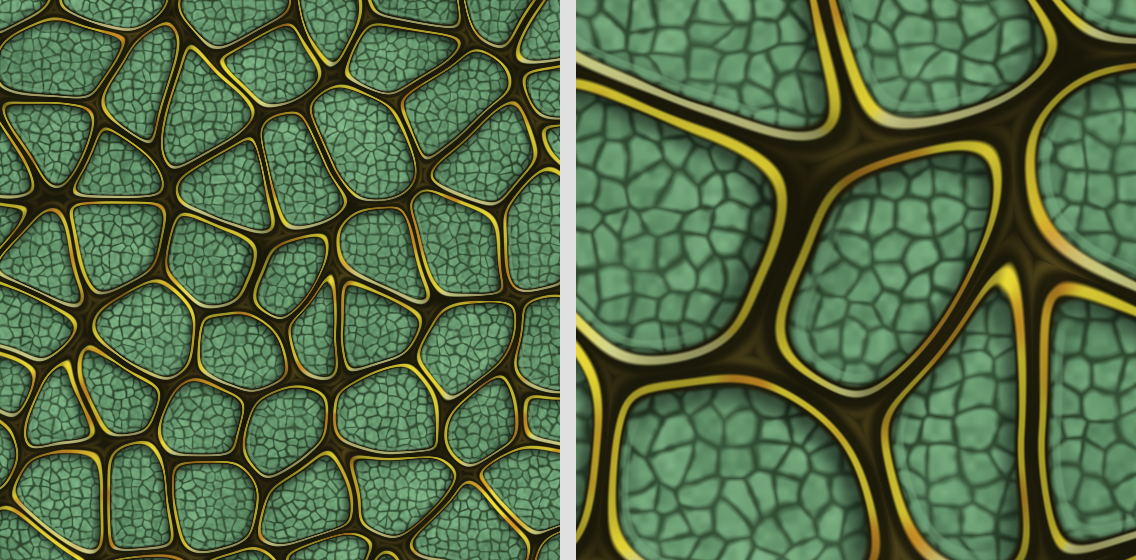
Left: the whole. Right: its middle third, enlarged.
Reproduce this texture procedurally as a Shadertoy shader.

```glsl
// Leaf tissue: large rounded green cells filled with fine grains, parted by
// dark walls with glossy yellow rims. Both layers use one Voronoi function whose
// edge distances are blended by a soft minimum, which rounds the corners.

const float CELLS = 6.4;           // large cells across the canvas
const float GRAINS = 55.0;         // grains across the canvas
const float CELL_JITTER = 0.88;
const float GRAIN_JITTER = 0.68;
const float CELL_SHARPNESS = 15.0; // higher gives tighter corners
const float GRAIN_SHARPNESS = 22.0;
const float WALL = 0.062;          // half width, in cell units
const float RIM_POSITION = 0.038;
const float SHADOW_REACH = 0.10;
const vec2 LIGHT_AXIS = vec2(0.7071);

const vec3 LEAF_LIGHT = vec3(0.48, 0.69, 0.51);
const vec3 LEAF_MID   = vec3(0.33, 0.51, 0.36);
const vec3 LEAF_GAP   = vec3(0.17, 0.27, 0.17);
const vec3 WALL_DARK  = vec3(0.09, 0.085, 0.03);
const vec3 WALL_BROWN = vec3(0.34, 0.29, 0.11);
const vec3 RIM_YELLOW = vec3(0.87, 0.81, 0.20);
const vec3 RIM_ORANGE = vec3(0.80, 0.56, 0.14);
const vec3 RIM_PALE   = vec3(0.78, 0.81, 0.62);

vec2 hash2(vec2 p) {
    vec3 q = fract(p.xyx * vec3(0.1031, 0.1030, 0.0973));
    q += dot(q, q.yzx + 33.33);
    return fract((q.xx + q.yz) * q.zy);
}

float noise(vec2 p) {
    vec2 i = floor(p), f = fract(p);
    f = f * f * (3.0 - 2.0 * f);
    return mix(mix(hash2(i).x, hash2(i + vec2(1, 0)).x, f.x),
               mix(hash2(i + vec2(0, 1)).x, hash2(i + vec2(1, 1)).x, f.x), f.y);
}

vec2 site(vec2 cell, float jitter) {
    return cell + 0.5 + jitter * (hash2(cell + 71.0) - 0.5);
}

// Returns soft edge distance, outward normal (yz) and a random value per cell.
vec4 softVoronoi(vec2 p, float jitter, float sharpness) {
    vec2 base = floor(p), home = base;
    float nearest = 1e3;
    for (int y = -1; y <= 1; y++)
    for (int x = -1; x <= 1; x++) {
        vec2 cell = base + vec2(x, y);
        vec2 d = site(cell, jitter) - p;
        if (dot(d, d) < nearest) { nearest = dot(d, d); home = cell; }
    }
    vec2 toHome = site(home, jitter) - p;
    vec2 normal = vec2(0.0);
    float sum = 0.0;
    for (int y = -2; y <= 2; y++)
    for (int x = -2; x <= 2; x++) {
        if (x == 0 && y == 0) continue;
        vec2 toOther = site(home + vec2(x, y), jitter) - p;
        vec2 n = normalize(toOther - toHome);
        float weight = exp(-sharpness * dot(0.5 * (toOther + toHome), n));
        sum += weight;
        normal += weight * n;
    }
    return vec4(-log(sum) / sharpness, normal / sum, hash2(home + 19.0).x);
}

float band(float d, float center, float halfWidth) {
    return 1.0 - smoothstep(0.35 * halfWidth, halfWidth, abs(d - center));
}

vec3 leafColor(vec2 uv, float cellRandom) {
    vec2 warp = vec2(noise(uv * 40.0), noise(uv * 40.0 + 50.0)) - 0.5;
    vec4 grain = softVoronoi(uv * GRAINS + 0.5 * warp, GRAIN_JITTER, GRAIN_SHARPNESS);
    float mottle = noise(uv * 190.0) - 0.5;
    float tone = 0.58 + 0.45 * (grain.w - 0.5) + 0.55 * mottle
               + 0.5 * (noise(uv * 9.0) - 0.5) + 0.15 * (cellRandom - 0.5);
    vec3 color = mix(LEAF_MID, LEAF_LIGHT, tone);
    float body = smoothstep(-0.03, 0.19, grain.x + 0.07 * mottle);
    float gapDepth = 0.70 + 0.35 * noise(uv * 24.0);
    return mix(color, LEAF_GAP, (1.0 - body) * gapDepth);
}

void mainImage(out vec4 fragColor, in vec2 fragCoord) {
    vec2 uv = fragCoord / min(iResolution.x, iResolution.y);
    vec2 p = uv * CELLS + 3.0;
    p += 0.14 * (vec2(noise(p * 1.6), noise(p * 1.6 + 30.0)) - 0.5);
    vec4 cell = softVoronoi(p, CELL_JITTER, CELL_SHARPNESS);
    float d = cell.x;
    vec2 n = cell.yz / max(length(cell.yz), 0.001);

    // Cell interior, shaded towards its walls
    float facing = dot(n, LIGHT_AXIS);
    vec3 color = leafColor(uv, cell.w);
    float shadow = 1.0 - smoothstep(WALL, WALL + SHADOW_REACH, d);
    color *= 1.0 - shadow * (0.34 + 0.20 * facing);
    float innerGlow = band(d, WALL + 0.028, 0.020) * smoothstep(0.0, 0.8, -facing);
    color = mix(color, LEAF_LIGHT, 0.5 * innerGlow);

    // Wall with brown streaks
    float streak = noise(p * 5.0 + 11.0);
    float ridge = 1.0 - smoothstep(0.0, 0.03, abs(d + 0.025));
    vec3 wall = mix(WALL_DARK, WALL_BROWN, 0.7 * ridge * streak + 0.15 * streak);

    // Glossy rims, widest on walls that cross the light axis
    float gloss = facing * facing;
    float patchy = noise(p * 2.3 + 5.0);
    float width = mix(0.015, 0.033, gloss * smoothstep(0.15, 0.75, patchy));
    float rim = band(d, RIM_POSITION, width);
    vec3 rimColor = mix(RIM_YELLOW, RIM_ORANGE, smoothstep(0.5, 0.9, streak));
    rimColor = mix(rimColor, RIM_PALE, 0.8 * smoothstep(0.6, 0.95, -n.y));
    wall = mix(wall, rimColor, rim * (0.45 + 0.35 * gloss + 0.3 * patchy));

    color = mix(wall, color, smoothstep(WALL - 0.008, WALL + 0.012, d));
    fragColor = vec4(clamp(color, 0.0, 1.0), 1.0);
}
```
